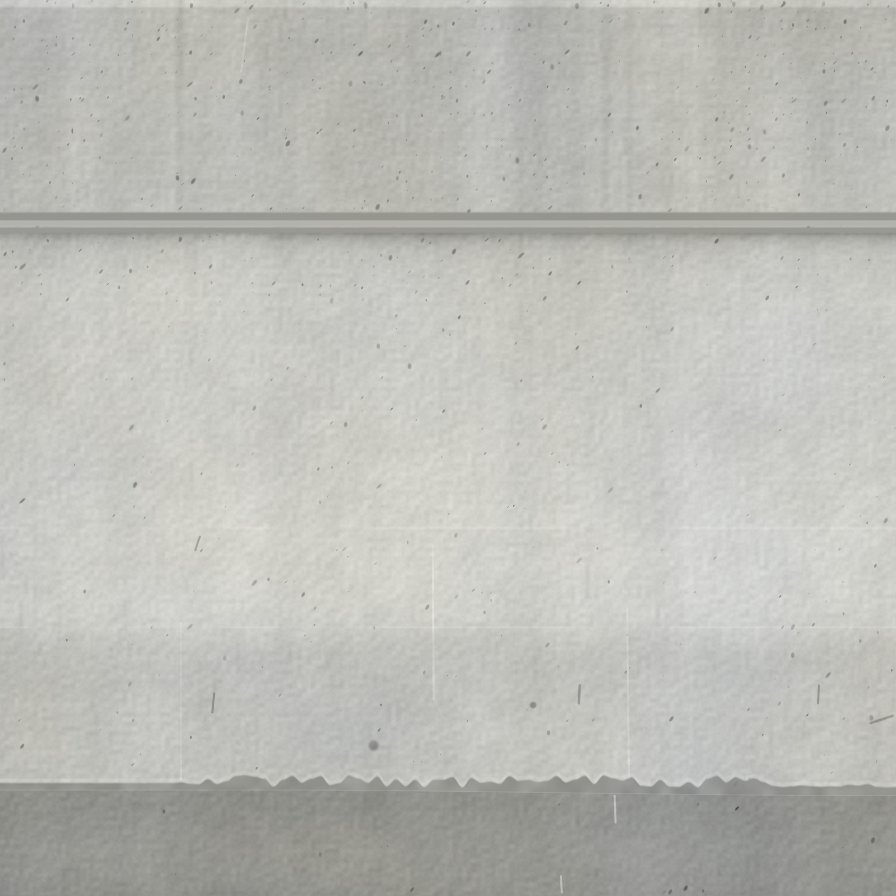
This texture is drawn by a WebGL 1 fragment shader. Its source:

```glsl
precision highp float;
// Weathered concrete wall: upper panel, shadowed ledge, pale main panel and dark base.
uniform vec2 u_resolution;

#define LEDGE_TOP 0.763
#define LEDGE_FOOT 0.740
#define BASE_TOP 0.118
#define UPPER_TONE 0.722
#define BASE_TONE 0.580
#define MOTTLE 0.065
#define STREAKS 0.045
#define RELIEF 0.060
#define GRAIN 0.022
#define PIT_DEPTH 0.24

float hash(vec2 p) {
  return fract(sin(dot(p, vec2(127.1, 311.7))) * 43758.545);
}

float noise(vec2 p) {
  vec2 i = floor(p), f = fract(p);
  f = f * f * (3.0 - 2.0 * f);
  return mix(mix(hash(i), hash(i + vec2(1.0, 0.0)), f.x),
             mix(hash(i + vec2(0.0, 1.0)), hash(i + 1.0), f.x), f.y);
}

float fbm(vec2 p) {
  float sum = 0.0, amp = 0.5;
  for (int i = 0; i < 5; i++) {
    sum += amp * noise(p);
    p = p * 2.03 + 17.3;
    amp *= 0.5;
  }
  return sum;
}

// Soft strip between two values
float band(float v, float lo, float hi, float soft) {
  return smoothstep(lo - soft, lo + soft, v) * (1.0 - smoothstep(hi - soft, hi + soft, v));
}

// Thin line from a to b
float scratch(vec2 p, vec2 a, vec2 b, float width) {
  vec2 d = b - a;
  float t = clamp(dot(p - a, d) / dot(d, d), 0.0, 1.0);
  return 1.0 - smoothstep(width * 0.4, width * 1.5, length(p - a - d * t));
}

// Scattered slanted pores, one at most per cell
float pits(vec2 p, float cells, float chance) {
  vec2 q = p * cells, id = floor(q);
  float pick = hash(id + cells);
  vec2 centre = 0.25 + 0.5 * vec2(hash(id + 3.7), hash(id + 9.1));
  vec2 d = fract(q) - centre;
  d.x -= d.y * (hash(id + 5.3) - 0.1);
  float radius = mix(0.07, 0.18, hash(id + 1.9));
  float shape = 1.0 - smoothstep(radius * 0.45, radius * 1.25, length(d * vec2(1.2, 0.8)));
  return shape * step(pick, chance) * mix(0.4, 1.0, hash(id + 7.7));
}

// Broad vertical shading of the main panel
float mainTone(float y) {
  float tone = mix(0.752, 0.748, smoothstep(0.13, 0.22, y));
  tone = mix(tone, 0.738, band(y, 0.235, 0.275, 0.025));
  tone = mix(tone, 0.802, smoothstep(0.265, 0.325, y));
  tone = mix(tone, 0.783, smoothstep(0.38, 0.52, y));
  return mix(tone, 0.755, smoothstep(0.66, 0.735, y));
}

void main() {
  vec2 p = gl_FragCoord.xy / u_resolution;
  float px = 0.75 / u_resolution.y;

  // Panel masks; the lower edge is chipped in the middle and right
  float rough = smoothstep(0.19, 0.24, p.x) * (1.0 - 0.6 * smoothstep(0.82, 0.87, p.x));
  float chip = rough * 0.014 * (noise(vec2(p.x * 95.0, 2.0)) - 0.35);
  float lip = 0.126 + chip - 0.004 * smoothstep(0.8, 0.9, p.x);
  float foot = BASE_TOP - 0.006 * smoothstep(0.3, 0.95, p.x);
  float upper = smoothstep(LEDGE_TOP - px, LEDGE_TOP + px, p.y);
  float base = 1.0 - smoothstep(foot - px, foot + px, p.y);

  float tone = mix(mainTone(p.y), UPPER_TONE + 0.015 * (0.88 - p.y) / 0.12, upper);
  tone = mix(tone, BASE_TONE + 0.015 * sin(p.y * 40.0), base);

  // Stains and vertical runs
  float cloud = fbm(p * vec2(7.0, 6.0) + 4.0) - 0.48;
  float run = fbm(vec2(p.x * 22.0, p.y * 2.2)) - 0.48;
  tone += MOTTLE * cloud + STREAKS * run * (1.0 + upper);
  tone += 0.05 * (fbm(p * 38.0) - 0.48);
  float stain = band(p.x, 0.196, 0.205, 0.004) + band(p.x, 0.672, 0.680, 0.005)
              + 0.8 * band(p.x, 0.699, 0.706, 0.004);
  tone -= 0.035 * upper * stain * (0.4 + noise(vec2(p.x * 30.0, p.y * 14.0)));

  // Embossed surface and fine grain
  vec2 slope = vec2(0.0022, -0.0022);
  tone += RELIEF * (noise((p - slope) * 190.0) - noise((p + slope) * 190.0)) * 0.6;
  tone += GRAIN * (noise(p * 420.0) - 0.5);

  // Pores, thicker in the upper panel and just below the ledge
  float density = 0.035 + 0.09 * upper + 0.07 * band(p.y, 0.66, 0.73, 0.03);
  density *= (0.5 + noise(p * 6.0)) * (1.0 - 0.8 * base);
  float pores = pits(p, 58.0, density) + 0.7 * pits(p + 0.37, 105.0, density);
  tone -= PIT_DEPTH * min(pores, 1.0);

  // Form seams and tie holes
  float broken = smoothstep(0.3, 0.7, noise(vec2(p.x * 18.0, 5.0)));
  tone += 0.025 * broken * band(p.y, 0.409, 0.412, 0.0015);
  tone += 0.025 * band(p.y, 0.299, 0.301, 0.0015) * (0.4 + broken);
  float ring = abs(length(vec2(abs(p.x - 0.723) - 0.251, p.y - 0.406)) - 0.009);
  tone += 0.035 * (1.0 - smoothstep(0.001, 0.006, ring)) * (noise(p * 90.0) - 0.2);
  tone -= 0.18 * (1.0 - smoothstep(0.003, 0.008, length(p - vec2(0.417, 0.168))));
  tone -= 0.20 * (1.0 - smoothstep(0.002, 0.005, length(p - vec2(0.595, 0.213))));

  // Pale scratches and dark nicks
  float pale = scratch(p, vec2(0.484, 0.22), vec2(0.483, 0.39), 0.0012)
             + scratch(p, vec2(0.702, 0.13), vec2(0.700, 0.32), 0.0012)
             + 0.7 * scratch(p, vec2(0.202, 0.13), vec2(0.202, 0.305), 0.001)
             + scratch(p, vec2(0.269, 0.92), vec2(0.277, 0.98), 0.001);
  tone += 0.05 * pale * (0.4 + noise(p * 60.0));
  tone += 0.16 * (scratch(p, vec2(0.687, 0.082), vec2(0.686, 0.112), 0.0012)
                + scratch(p, vec2(0.627, 0.004), vec2(0.626, 0.022), 0.0012));
  float nick = scratch(p, vec2(0.237, 0.205), vec2(0.239, 0.226), 0.0012)
             + scratch(p, vec2(0.646, 0.215), vec2(0.647, 0.235), 0.0015)
             + scratch(p, vec2(0.913, 0.215), vec2(0.914, 0.235), 0.0012)
             + scratch(p, vec2(0.972, 0.193), vec2(0.996, 0.201), 0.0015)
             + scratch(p, vec2(0.218, 0.386), vec2(0.223, 0.401), 0.0012);
  tone -= 0.17 * nick;

  // Ledge: dark bevel, lit rim, undercut and falling shadow
  float drop = max(LEDGE_FOOT - p.y, 0.0);
  float shadow = (1.0 - smoothstep(LEDGE_FOOT, LEDGE_FOOT + 0.003, p.y)) * exp(-drop * 115.0);
  tone -= 0.19 * shadow * (0.8 + 0.4 * noise(vec2(p.x * 12.0, 1.0)));
  tone = mix(tone, 0.585 + 0.04 * cloud, band(p.y, 0.7535, LEDGE_TOP, 0.0018));
  tone = mix(tone, 0.695, band(p.y, 0.7475, 0.7535, 0.0015));
  tone = mix(tone, 0.595, band(p.y, LEDGE_FOOT, 0.7465, 0.0018));

  // Lower groove and the bright top rim
  tone = mix(tone, 0.50 + 0.10 * noise(p * 70.0), 0.85 * band(p.y, foot, lip, 0.0015));
  tone += 0.035 * band(p.y, lip + 0.001, lip + 0.005, 0.0015);
  tone += 0.07 * smoothstep(0.990, 0.994, p.y);

  // Warm and cool tints
  float warm = fbm(p * 5.0 + 31.0) - 0.48;
  vec3 color = tone + vec3(0.003, 0.004, -0.015) + warm * vec3(0.025, 0.005, -0.04);
  gl_FragColor = vec4(clamp(color, 0.0, 1.0), 1.0);
}
```
